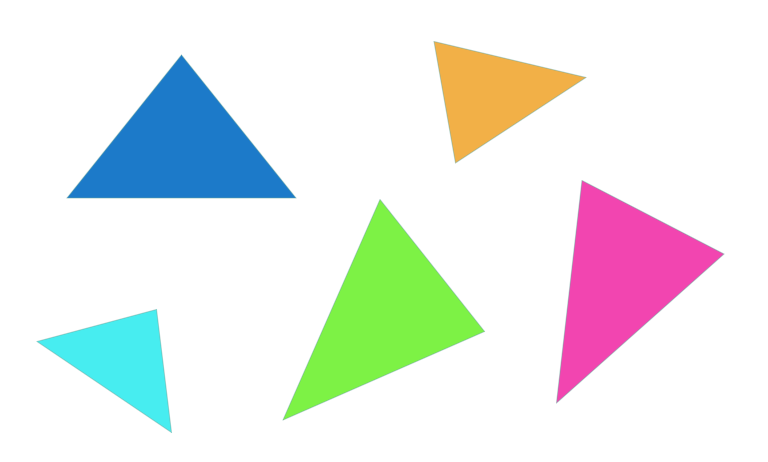
Give the GLSL for this background, as a Shadertoy shader.

```glsl
// Five flat coloured triangles scattered over a white ground.
// Each is a signed distance to three edges, filled with a smooth border
// and finished with a faint, thin rim.

#define PAPER vec3(1.0)
#define BLUE vec3(0.11, 0.48, 0.79)
#define ORANGE vec3(0.95, 0.69, 0.28)
#define PINK vec3(0.95, 0.27, 0.69)
#define GREEN vec3(0.49, 0.95, 0.27)
#define CYAN vec3(0.28, 0.93, 0.94)
#define RIM_COLOR vec3(0.42, 0.66, 0.62)
#define RIM_WIDTH 0.0014
#define RIM_STRENGTH 0.45

// Vector from the nearest point of segment ab to p
vec2 fromSegment(vec2 p, vec2 a, vec2 b) {
    vec2 ap = p - a, ab = b - a;
    return ap - ab * clamp(dot(ap, ab) / dot(ab, ab), 0.0, 1.0);
}

// Positive on the right of the directed edge ab
float rightOf(vec2 p, vec2 a, vec2 b) {
    vec2 ap = p - a, ab = b - a;
    return ap.x * ab.y - ap.y * ab.x;
}

// Signed distance to a clockwise triangle, negative inside
float triangleDistance(vec2 p, vec2 a, vec2 b, vec2 c) {
    vec2 ea = fromSegment(p, a, b);
    vec2 eb = fromSegment(p, b, c);
    vec2 ec = fromSegment(p, c, a);
    float dist = sqrt(min(dot(ea, ea), min(dot(eb, eb), dot(ec, ec))));
    float inside = min(rightOf(p, a, b), min(rightOf(p, b, c), rightOf(p, c, a)));
    return inside > 0.0 ? -dist : dist;
}

// Lay one triangle over the colour; corners are fractions of the canvas
void paintTriangle(inout vec3 color, vec2 uv, vec2 a, vec2 b, vec2 c, vec3 fill) {
    vec2 scale = vec2(iResolution.x / iResolution.y, 1.0);
    float dist = triangleDistance(uv * scale, a * scale, b * scale, c * scale);
    float halfPixel = 0.5 / iResolution.y;
    float cover = 1.0 - smoothstep(-halfPixel, halfPixel, dist);
    float rim = 1.0 - smoothstep(0.0, RIM_WIDTH + halfPixel, abs(dist));
    color = mix(color, fill, cover);
    color = mix(color, RIM_COLOR, rim * RIM_STRENGTH);
}

void mainImage(out vec4 fragColor, in vec2 fragCoord) {
    vec2 uv = fragCoord / iResolution.xy;
    vec3 color = PAPER;

    // Upper row
    paintTriangle(color, uv, vec2(0.2363, 0.881), vec2(0.3854, 0.5714), vec2(0.0872, 0.5714), BLUE);
    paintTriangle(color, uv, vec2(0.5651, 0.9102), vec2(0.763, 0.8323), vec2(0.5931, 0.6472), ORANGE);

    // Lower row
    paintTriangle(color, uv, vec2(0.7578, 0.6093), vec2(0.9427, 0.4502), vec2(0.7246, 0.1277), PINK);
    paintTriangle(color, uv, vec2(0.4948, 0.5682), vec2(0.6309, 0.2825), vec2(0.3685, 0.0909), GREEN);
    paintTriangle(color, uv, vec2(0.2038, 0.3301), vec2(0.2233, 0.0639), vec2(0.0482, 0.2608), CYAN);

    fragColor = vec4(color, 1.0);
}
```
